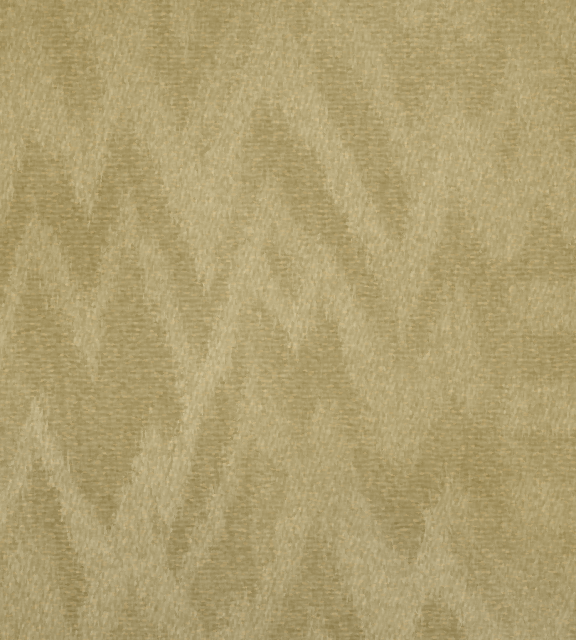
This texture is drawn by a Shadertoy shader. Its source:

```glsl
// Faded golden damask: ragged zigzag bands woven in ribbed and satin thread.
#define DARK_THREAD vec3(0.562, 0.488, 0.278)
#define PALE_THREAD vec3(0.814, 0.762, 0.602)
#define ORANGE_TINT vec3(0.040, 0.004, -0.030)
#define GREY_TINT vec3(-0.014, -0.006, 0.014)
#define RIBS 124.0
#define PEAK_SPACING 0.150
#define ROW_SPACING 0.34
#define LEFT_SLOPE 2.8
#define RIGHT_SLOPE 1.9
#define EDGE_SOFTNESS 0.026
#define MOTIF 0.31
#define GRAIN 0.40

float hash(vec2 p) {
    return fract(sin(dot(p, vec2(127.1, 311.7))) * 43758.55);
}

// Cellular noise: x = distance to the nearest seed, y = random value of that seed
vec2 cells(vec2 p) {
    vec2 base = floor(p);
    vec2 best = vec2(8.0, 0.0);
    for (int j = -1; j <= 1; j++)
    for (int i = -1; i <= 1; i++) {
        vec2 id = base + vec2(i, j);
        vec2 seed = id + vec2(hash(id), hash(id + 37.0));
        float d = distance(p, seed);
        if (d < best.x) best = vec2(d, hash(id + 71.0));
    }
    return best;
}

// Rounded grain that fades to zero at its rim, about -0.5 to 0.5
float grain(vec2 p) {
    vec2 c = cells(p);
    return (c.y - 0.5) * (1.3 - smoothstep(0.1, 0.9, c.x));
}

// Smooth drifting field, about -1 to 1
float waves(vec2 p) {
    float sum = 0.0, amp = 0.5;
    for (int i = 0; i < 4; i++) {
        sum += amp * sin(p.x + 1.7 * sin(p.y * 0.8 + float(i))) * cos(p.y - 0.6 * p.x);
        p = mat2(1.5, 1.1, -1.1, 1.5) * p + 2.3;
        amp *= 0.62;
    }
    return sum;
}

float band(float d, float from, float to) {
    return smoothstep(from - EDGE_SOFTNESS, from + EDGE_SOFTNESS, d)
         * (1.0 - smoothstep(to - EDGE_SOFTNESS, to + EDGE_SOFTNESS, d));
}

// Skyline of uneven peaks
float skyline(float x, float row) {
    float top = -1.0;
    for (int i = -1; i < 8; i++) {
        vec2 id = vec2(i, row);
        float dx = x - (float(i) + 0.2 + 0.6 * hash(id)) * PEAK_SPACING;
        float height = row * ROW_SPACING + 0.38 * hash(id + 13.0);
        top = max(top, height - max(-dx * LEFT_SLOPE, dx * RIGHT_SLOPE));
    }
    return top;
}

// Stacked zigzags, lower rows over upper ones; 1 = pale satin, 0 = dark rib
float zigzags(vec2 p) {
    float tone = 0.4;
    for (int i = 5; i >= 0; i--) {
        float row = float(i);
        float d = skyline(p.x, row) - p.y;
        float width = 0.13 + 0.10 * waves(vec2(p.x * 9.0 + row * 3.0, row));
        float pale = max(band(d, -1.0, width), 0.8 * band(d, width + 0.13, width + 0.23));
        tone = mix(tone, pale, smoothstep(-EDGE_SOFTNESS, EDGE_SOFTNESS, d));
    }
    return tone;
}

// Dark ladder of square openings near the right side
float ladder(vec2 p, float tone) {
    vec2 q = abs(p - vec2(0.85, 0.36)) - vec2(0.105, 0.235);
    float inside = 1.0 - smoothstep(-0.008, 0.008, max(q.x, q.y));
    vec2 cell = vec2(p.x - 0.86, (fract((p.y - 0.13) / 0.157) - 0.5) * 0.157);
    vec2 w = abs(cell) - vec2(0.066, 0.040);
    float opening = 1.0 - smoothstep(-0.010, 0.010, max(w.x, w.y));
    return mix(tone, 0.05 + 0.75 * opening, inside * 0.8);
}

void mainImage(out vec4 fragColor, in vec2 fragCoord) {
    vec2 p = fragCoord / iResolution.y;

    // Motif edges frayed along single threads
    vec2 fray = vec2(grain(p * vec2(170.0, 210.0)), grain(p * vec2(230.0, 60.0) + 5.0));
    vec2 q = p + 0.010 * vec2(waves(p * 9.0), waves(p * 7.0 + 4.0));
    float tone = zigzags(q + vec2(0.010, 0.045) * fray);
    tone = ladder(p + 0.3 * (q - p) + 0.014 * fray, tone);

    // Worn patches blur the motif, most of all at the top; tall streaks lighten it
    float wear = smoothstep(-0.3, 0.6, waves(p * vec2(9.0, 5.0) + 1.5));
    wear = max(wear, smoothstep(0.65, 1.0, p.y));
    tone = mix(tone, 0.50 + 0.2 * waves(p * vec2(30.0, 8.0)), 0.08 + 0.5 * wear);
    float streak = smoothstep(0.0, 0.6, waves(q * vec2(19.0, 4.0) + 6.0) + 0.25 * fray.y);
    tone = mix(tone, 0.85, 0.5 * streak);

    // Broken horizontal ribs in dark areas, slanted satin in pale ones
    float wobble = 2.6 * waves(p * 55.0);
    float rib = sin(6.2832 * RIBS * p.y + wobble);
    float satin = sin(6.2832 * RIBS * (0.95 * p.x - 0.35 * p.y) + wobble);
    float weave = mix(rib, 0.8 * satin, smoothstep(0.3, 0.8, tone));
    weave *= 1.0 + 1.2 * fray.x;

    // Short thread flecks both ways
    float weft = grain(p * vec2(125.0, 250.0));
    float warp = grain(p * vec2(260.0, 110.0) + 9.0);
    float fleck = mix(weft, warp, 0.3 + 0.4 * tone) + 0.3 * fray.x;

    // Colour with uneven lighting and warm and grey drifts
    vec2 fromCenter = p - vec2(0.42, 0.56);
    float light = 0.15 * waves(p * 3.0 + 2.0) - 0.42 * dot(fromCenter, fromCenter);
    float level = 0.445 + MOTIF * tone + 0.062 * weave + GRAIN * fleck + light;
    vec3 color = mix(DARK_THREAD, PALE_THREAD, level);
    color += ORANGE_TINT * smoothstep(0.25, 0.5, weft) * 0.6;
    color += GREY_TINT * smoothstep(0.1, 0.8, 0.6 - p.y + 0.4 * waves(p * 4.0));
    fragColor = vec4(color, 1.0);
}
```
